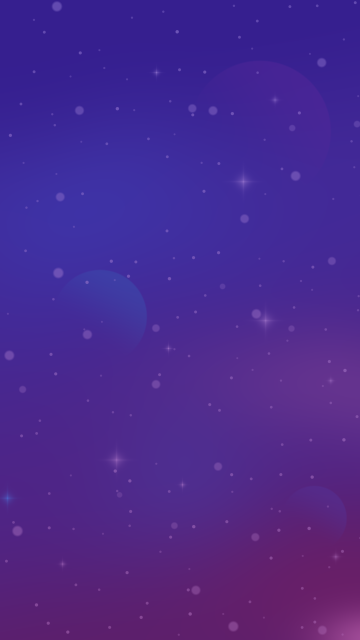
Reproduce this background procedurally as a Shadertoy shader.

```glsl
// Violet night sky: a vertical gradient with soft nebula glows, three faint
// crescent planets, cellular-noise stars and four-pointed sparkles.
// Lengths are in canvas widths, with the origin at the lower left.

vec2 hash2(vec2 cell) {
    vec3 h = fract(cell.xyx * vec3(0.1031, 0.1030, 0.0973));
    h += dot(h, h.yzx + 33.33);
    return fract((h.xx + h.yz) * h.zy);
}

// Elliptical falloff, 1 at the centre
float glow(vec2 p, vec2 center, vec2 radius) {
    vec2 q = (p - center) / radius;
    return exp(-dot(q, q));
}

// Disc lit from the upper right, fading away to the lower left
float planet(vec2 p, vec2 center, float radius) {
    vec2 q = (p - center) / radius;
    float edge = 1.0 / (iResolution.x * radius);
    float light = smoothstep(-0.5, 1.0, dot(q, vec2(0.6, 0.8)));
    return light * smoothstep(edge, -edge, length(q) - 1.0);
}

// One star per occupied cell, kept far enough inside to stay whole
float stars(vec2 p, float cellSize, float radius, float density, float seed) {
    vec2 cell = floor(p / cellSize);
    vec2 pick = hash2(cell + seed + 71.0);
    vec2 center = (cell + 0.1 + 0.8 * hash2(cell + seed)) * cellSize;
    float size = radius * mix(0.6, 1.1, pick.y);
    float soft = max(0.3 * size, 0.7 / iResolution.x);
    float disc = smoothstep(size + soft, size - soft, length(p - center));
    return disc * step(pick.x, density) * mix(0.5, 1.0, pick.y);
}

// Tapered cross with a soft core
float sparkle(vec2 p, vec2 center, float size) {
    vec2 q = abs(p - center) / size;
    vec2 taper = pow(max(1.0 - q, 0.0), vec2(2.0));
    float rays = taper.x * exp(-22.0 * q.y) + taper.y * exp(-22.0 * q.x);
    return 0.5 * rays + 0.5 * exp(-14.0 * dot(q, q));
}

void mainImage(out vec4 fragColor, in vec2 fragCoord) {
    vec2 p = fragCoord / iResolution.x;
    vec2 uv = fragCoord / iResolution.xy;

    // Sky, cooler toward the upper left
    float h = uv.y + 0.12 * (0.5 - uv.x);
    vec3 color = mix(vec3(0.36, 0.12, 0.42), vec3(0.31, 0.14, 0.52), smoothstep(0.0, 0.27, h));
    color = mix(color, vec3(0.26, 0.16, 0.59), smoothstep(0.22, 0.65, h));
    color = mix(color, vec3(0.21, 0.12, 0.56), smoothstep(0.65, 0.95, h));

    // Nebula glows, gently bent by layered sines
    vec2 w = p + 0.03 * sin(5.0 * p.yx + vec2(0.0, 1.7)) + 0.012 * sin(11.0 * p.yx + 0.6);
    color = mix(color, vec3(0.24, 0.21, 0.67), 0.75 * glow(w, vec2(0.24, 1.20), vec2(0.42, 0.24)));
    color = mix(color, vec3(0.41, 0.21, 0.56), 0.85 * glow(w, vec2(0.98, 0.70), vec2(0.45, 0.17)));
    color = mix(color, vec3(0.30, 0.20, 0.59), 0.65 * glow(w, vec2(0.53, 0.43), vec2(0.24, 0.24)));
    color = mix(color, vec3(0.42, 0.12, 0.40), 0.80 * glow(w, vec2(1.02, 0.12), vec2(0.42, 0.22)));
    color = mix(color, vec3(0.66, 0.32, 0.62), 0.90 * glow(p, vec2(1.04, 0.0), vec2(0.15, 0.08)));

    // Planets
    color = mix(color, vec3(0.33, 0.15, 0.60), 0.50 * planet(p, vec2(0.722, 1.412), 0.197));
    color = mix(color, vec3(0.23, 0.30, 0.68), 0.55 * planet(p, vec2(0.278, 0.898), 0.130));
    color = mix(color, vec3(0.33, 0.19, 0.58), 0.55 * planet(p, vec2(0.873, 0.338), 0.090));

    // Small and large round stars
    vec3 lilac = mix(vec3(0.72, 0.46, 0.76), vec3(0.64, 0.54, 0.88), uv.y);
    color = mix(color, lilac, 0.50 * stars(p, 0.085, 0.0042, 0.62, 3.0));
    color = mix(color, lilac, 0.42 * stars(p, 0.190, 0.0125, 0.50, 19.0));

    // Sparkles: position and reach
    vec3 sparkles[10] = vec3[10](
        vec3(0.676, 1.273, 0.070), vec3(0.738, 0.887, 0.070),
        vec3(0.324, 0.500, 0.070), vec3(0.435, 1.576, 0.030),
        vec3(0.764, 1.500, 0.030), vec3(0.468, 0.810, 0.027),
        vec3(0.507, 0.431, 0.027), vec3(0.174, 0.211, 0.027),
        vec3(0.933, 0.231, 0.030), vec3(0.919, 0.720, 0.025));
    for (int i = 0; i < 10; i++) {
        color = mix(color, lilac, 0.52 * sparkle(p, sparkles[i].xy, sparkles[i].z));
    }
    color = mix(color, vec3(0.30, 0.45, 0.85), 0.55 * sparkle(p, vec2(0.021, 0.394), 0.055));

    fragColor = vec4(color, 1.0);
}
```
